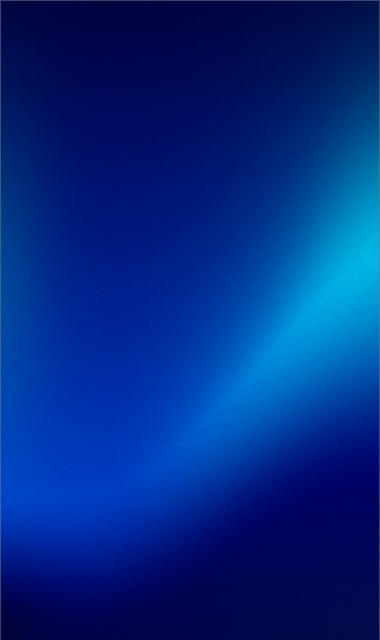
Reproduce this background procedurally as a Shadertoy shader.

```glsl
// Deep blue backdrop with a curved cyan band of light, a soft left glow and fine grain.

const vec3 GLOW_CYAN = vec3(0.0, 0.61, 0.375);
const vec3 SIDE_TEAL = vec3(0.0, 0.17, 0.055);
const vec3 RIM_GREY  = vec3(0.42, 0.47, 0.58);

float hash(vec2 p) {
    vec3 q = fract(p.xyx * vec3(0.1031, 0.103, 0.0973));
    q += dot(q, q.yzx + 33.33);
    return fract((q.x + q.y) * q.z);
}

// Bell curve: 1 at zero, fading over the given width
float bell(float d, float width) {
    return exp(-d * d / (width * width));
}

// Depth below the top edge of the light band's crest
float crestDepth(float x) {
    return 0.778 - 0.408 * smoothstep(0.2, 1.15, x);
}

// Vertical ramp from midnight to royal blue
vec3 upperBlue(float depth) {
    return vec3(0.0, 0.01 + 0.335 * pow(depth, 1.4), 0.245 + 0.675 * depth);
}

// Navy shadow under the band, darker toward the bottom
vec3 lowerNavy(vec2 p) {
    float corner = bell(p.x - 1.0, 0.5) * smoothstep(0.75, 1.0, p.y);
    return vec3(0.0, 0.008 + 0.035 * corner, 0.405 - 0.42 * (p.y - 0.72));
}

// Light spilling upward from the crest, strongest at the right
vec3 bandGlow(float x, float rise) {
    float strength = smoothstep(0.27, 1.01, x);
    float side = smoothstep(0.65, 1.0, x);
    float reach = mix(0.19, 0.235, side);
    float falloff = exp(-pow(max(rise, 0.0) / reach, mix(1.0, 1.6, side)));
    return GLOW_CYAN * strength * falloff;
}

// Shadow amount below the crest: a slight crease, then a smooth tail
float shadowAmount(float drop, float width) {
    float u = clamp(drop / width, 0.0, 1.0);
    return mix(u * (2.0 - u), smoothstep(0.0, 1.0, u), 0.75);
}

void mainImage(out vec4 fragColor, in vec2 fragCoord) {
    vec2 uv = fragCoord / iResolution.xy;
    vec2 p = vec2(uv.x, 1.0 - uv.y);            // y is depth from the top
    float crest = crestDepth(p.x);
    float rise = crest - p.y;

    // Lit area above the crest
    vec3 color = upperBlue(min(p.y, crest));
    color += bandGlow(p.x, rise);
    color += SIDE_TEAL * bell(p.x + 0.03, 0.15) * bell(p.y - 0.42, 0.27);

    // Fade into shadow below the crest, with blue lasting longer than green
    float fadeWidth = 0.175 + 0.19 * p.x * p.x;
    float greenShadow = shadowAmount(-rise, fadeWidth);
    float blueShadow = shadowAmount(-rise, fadeWidth * mix(1.2, 1.05, p.x));
    color = mix(color, lowerNavy(p), vec3(greenShadow, greenShadow, blueShadow));
    color *= 1.0 - 0.25 * bell(length(p - vec2(0.0, 1.0)), 0.1);

    // Fine grain, mostly scaled by the local brightness
    float grain = hash(floor(uv * vec2(304.0, 512.0))) - 0.5;
    color *= 1.0 + 0.035 * grain;
    color.gb += 0.01 * grain;

    // Faint pale rim on the top and sides
    float aspect = iResolution.x / iResolution.y;
    float edge = min(p.y, min(p.x, 1.0 - p.x) * aspect);
    color = mix(color, RIM_GREY, 0.6 * (1.0 - smoothstep(0.0005, 0.002, edge)));

    fragColor = vec4(clamp(color, 0.0, 1.0), 1.0);
}
```
